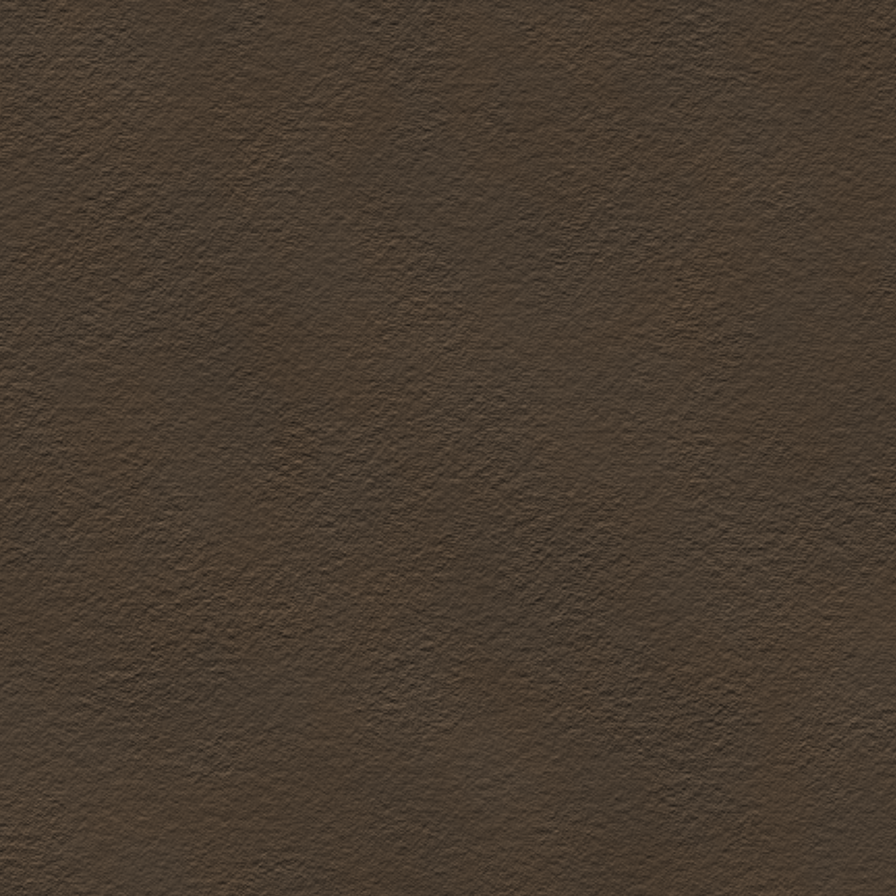
Give the GLSL for this texture, as a Shadertoy shader.

```glsl
// Dark brown suede-like soil: a very fine height field is lit from above,
// so its crumbs show small bright tops and dark undersides. Broad noise
// varies the roughness and adds faint lighter, darker and warmer clouds.

#define BASE_COLOR    vec3(0.283, 0.235, 0.188)
#define WARM_TINT     vec3(1.012, 0.998, 0.980)
#define COOL_TINT     vec3(0.990, 1.002, 1.016)
#define GRAIN_SCALE   135.0
#define GRAIN_STRETCH vec2(0.86, 1.06)
#define LIGHT_OFFSET  vec2(-0.0005, 0.0022)
#define RELIEF        1.0
#define SPECKLE       0.06
#define CLOUD_SCALE   6.0
#define CLOUD_DEPTH   0.12

const mat2 TURN = mat2(0.8, 0.6, -0.6, 0.8);

float hash(vec2 cell) {
    return fract(sin(dot(cell, vec2(127.1, 311.7))) * 43758.5453);
}

float noise(vec2 p) {
    vec2 cell = floor(p);
    vec2 f = fract(p);
    f = f * f * (3.0 - 2.0 * f);
    float low = mix(hash(cell), hash(cell + vec2(1.0, 0.0)), f.x);
    float high = mix(hash(cell + vec2(0.0, 1.0)), hash(cell + 1.0), f.x);
    return mix(low, high, f.y);
}

// Layered noise in 0..1; gain sets the strength of the finer layers and
// stretch flattens each layer after its turn, so all lie level.
float layers(vec2 p, vec2 stretch, float gain) {
    float sum = 0.0, total = 0.0, weight = 1.0;
    for (int i = 0; i < 3; i++) {
        sum += weight * noise(p * stretch);
        total += weight;
        weight *= gain;
        p = p * 1.93 + vec2(17.3, 5.9);
    }
    return sum / total;
}

float clouds(vec2 p, float gain) {
    return layers(TURN * p, vec2(1.0), gain);
}

float grainHeight(vec2 p) {
    return layers(p * GRAIN_SCALE, GRAIN_STRETCH, 0.8);
}

void mainImage(out vec4 fragColor, in vec2 fragCoord) {
    vec2 p = fragCoord / min(iResolution.x, iResolution.y);

    // Patches where the crumbs stand out
    float patches = clouds(p * CLOUD_SCALE * 1.5 + 41.2, 0.8);
    float roughness = mix(0.78, 1.25, smoothstep(0.3, 0.7, patches));

    // Relief from the height step towards the light
    float slope = grainHeight(p) - grainHeight(p + LIGHT_OFFSET);
    float shade = 1.0 + RELIEF * roughness * slope;

    // Fine fibre speckle and slow brightness drift
    shade += SPECKLE * (noise(TURN * p * 340.0 + 9.1) - 0.5);
    shade += CLOUD_DEPTH * (clouds(p * CLOUD_SCALE + 3.7, 0.7) - 0.5);

    // Gentle shift between warm and cool brown
    float warmth = clouds(p * CLOUD_SCALE * 2.0 + 77.0, 0.8);
    vec3 tint = mix(COOL_TINT, WARM_TINT, smoothstep(0.25, 0.75, warmth));

    fragColor = vec4(clamp(BASE_COLOR * tint * shade, 0.0, 1.0), 1.0);
}
```
